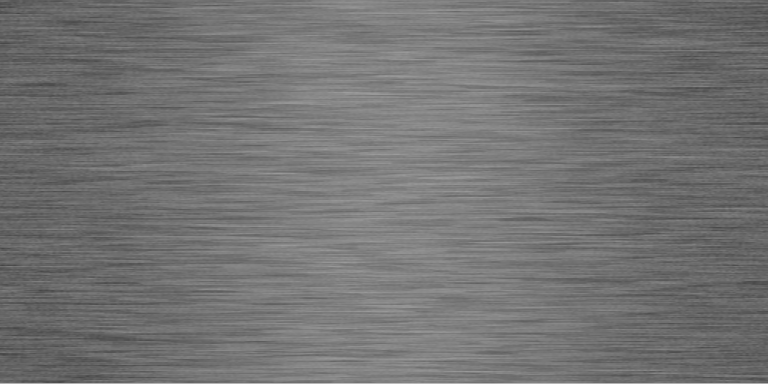
Reproduce this texture procedurally as a WebGL 1 fragment shader.

```glsl
precision highp float;

uniform vec2 u_resolution;

float hash(vec2 cell) {
  vec3 q = fract(vec3(cell.xyx) * vec3(0.1031, 0.1030, 0.0973));
  q += dot(q, q.yzx + 33.33);
  return fract((q.x + q.y) * q.z);
}

// One row of smoothly joined cells, shifted by a random amount
float strand(float x, float row, float seed) {
  float along = x + 17.0 * hash(vec2(row, seed));
  float cell = floor(along);
  float blend = smoothstep(0.0, 1.0, along - cell);
  float key = row + seed * 311.0;
  return mix(hash(vec2(cell, key)), hash(vec2(cell + 1.0, key)), blend);
}

// Stretched cellular noise centred on zero, with softened row borders
float brush(vec2 uv, float rows, float strandLength, float seed) {
  float y = uv.y * rows;
  float row = floor(y);
  float x = uv.x / strandLength;
  float blend = smoothstep(0.45, 1.0, y - row);
  return mix(strand(x, row, seed), strand(x, row + 1.0, seed), blend) - 0.5;
}

// Strands with crisp ends; a higher level makes them sparser
float scratches(vec2 uv, float rows, float strandLength, float level, float seed) {
  return smoothstep(level, level + 0.14, brush(uv, rows, strandLength, seed));
}

// Slow layered waves across the brushing direction
float bands(vec2 uv) {
  float y = uv.y + 0.006 * sin(uv.x * 5.0);
  return sin(y * 23.0 + 1.0) + 0.7 * sin(y * 51.0 + 2.4) + 0.5 * sin(y * 97.0);
}

// Broad reflection down the middle, fading to the sides
float sheen(vec2 uv) {
  float side = (uv.x - 0.51) / 0.32;
  float height = 2.0 * uv.y - 1.0;
  return 0.382 + 0.138 * exp(-side * side) - 0.018 * height * height;
}

void main() {
  vec2 uv = gl_FragCoord.xy / u_resolution;
  float edge = smoothstep(0.15, 0.5, abs(uv.x - 0.5));
  float shade = sheen(uv) + 0.0015 * bands(uv);

  // Brushed strands from broad to fine
  shade += 0.010 * brush(uv, 45.0, 0.40, 1.0);
  shade += 0.022 * brush(uv, 118.0, 0.16, 2.0);
  shade += 0.070 * brush(uv, 256.0, 0.06, 3.0);

  // Crisp dark and bright scratches
  shade -= 0.042 * scratches(uv, 192.0, 0.070, 0.10, 4.0);
  shade -= 0.034 * scratches(uv, 256.0, 0.045, 0.08, 7.0);
  shade += 0.042 * scratches(uv, 256.0, 0.090, 0.22, 5.0);

  // Short metal grain, rougher toward the sides
  shade += mix(0.030, 0.060, edge) * brush(uv, 256.0, 0.004, 6.0);

  // Light rim along the bottom
  float rim = 1.0 - smoothstep(0.001, 0.004, uv.y);
  shade = mix(shade + 0.014, 0.78, rim * 0.8);

  gl_FragColor = vec4(vec3(clamp(shade, 0.0, 1.0)), 1.0);
}
```
